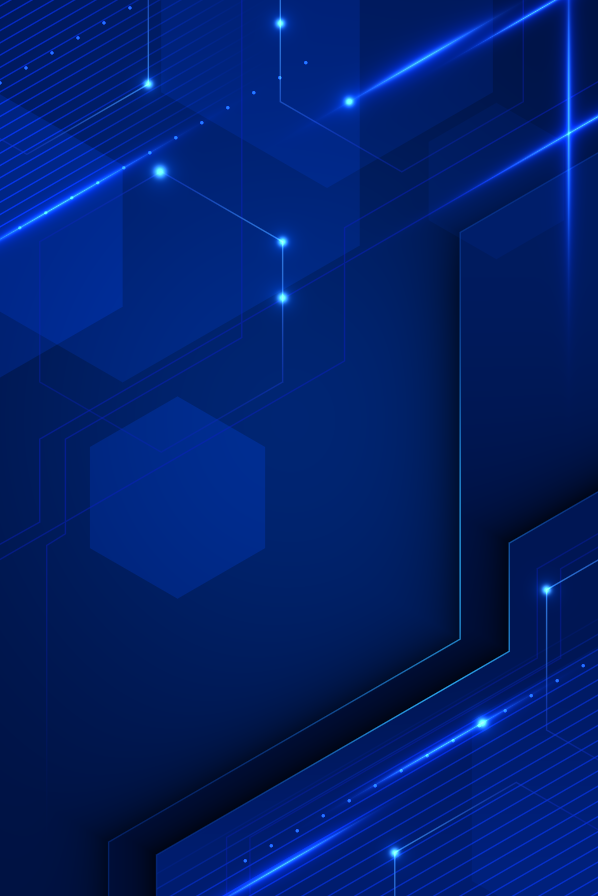
Reproduce this background procedurally as a Shadertoy shader.

```glsl
const vec2 ALONG = vec2(0.866, -0.5);   // shared diagonal, rising to the right
const vec2 ACROSS = vec2(0.5, 0.866);
const vec3 LINE_BLUE = vec3(0.04, 0.12, 0.75);
const vec3 CYAN = vec3(0.16, 0.62, 0.9);
float pixel;

float fill(float d) { return clamp(0.5 - d / pixel, 0.0, 1.0); }
float stroke(float d) { return fill(abs(d) - 0.006); }

float hexagon(vec2 p, float apothem) {
    p = abs(p);
    return max(p.x, dot(p, ACROSS)) - apothem;
}

float segment(vec2 p, vec2 a, vec2 b) {
    vec2 ab = b - a;
    return length(p - a - ab * clamp(dot(p - a, ab) / dot(ab, ab), 0.0, 1.0));
}

// Region right of and below a corner
float wedge(vec2 p, vec2 corner) {
    return max(corner.x - p.x, dot(corner - p, ACROSS));
}

float steppedPanel(vec2 p, vec2 upper, vec2 lower) {
    return min(wedge(p, upper), wedge(p, lower));
}

vec3 streak(vec2 p, vec2 centre, vec2 dir, float reach, float width) {
    vec2 q = p - centre;
    float along = dot(q, dir) / reach;
    float across = abs(dot(q, vec2(-dir.y, dir.x)));
    float fade = exp(-along * along);
    return fade * (vec3(0.0, 0.1, 0.75) * exp(-across / width)
        + vec3(0.3, 0.65, 0.6) * fade * exp(-across / (width * 0.22)));
}

vec3 spark(vec2 p, vec2 centre, float size) {
    float r = length(p - centre) / size;
    return vec3(0.5, 0.85, 0.8) * exp(-r * r * 5.0) + vec3(0.0, 0.25, 0.7) * exp(-r * 1.7);
}

vec3 dotRow(vec2 p, vec2 start, float last) {
    float along = dot(p - start, ALONG);
    float id = clamp(round(along / 0.257), 0.0, last);
    float r = length(p - start - ALONG * id * 0.257);
    return vec3(0.15, 0.35, 0.9) * fill(r - 0.014);
}

float stripes(float height, float gap) {
    return stroke((fract(height / gap) - 0.5) * gap * 0.866);
}

vec3 hexTint(vec2 p, vec2 centre, float apothem, float strength) {
    return vec3(0.0, 0.035, 0.13) * strength * fill(hexagon(p - centre, apothem));
}

void mainImage(out vec4 fragColor, in vec2 fragCoord) {
    // Canvas is 5.12 units wide, measured downward from the top
    vec2 p = vec2(fragCoord.x, iResolution.y - fragCoord.y) * 5.12 / iResolution.x;
    pixel = 5.12 / iResolution.x;
    float height = p.y + p.x * 0.577;

    // Backdrop and translucent hexagons
    vec2 q = (p - vec2(2.5, 3.6)) / vec2(2.7, 2.9);
    vec3 color = mix(vec3(0.0, 0.065, 0.25), vec3(0.0, 0.145, 0.45), exp(-dot(q, q)));
    color += hexTint(p, vec2(1.05, 0.93), 2.03, 0.75);
    color += hexTint(p, vec2(0.0, 2.02), 1.05, 0.9);
    color += hexTint(p, vec2(2.8, -0.03), 1.42, 0.6);
    color += hexTint(p, vec2(1.52, 4.26), 0.75, 0.95);
    color += vec3(0.02, 0.06, 0.4) * stripes(height, 0.105)
        * fill(height - 2.0) * smoothstep(2.4, 0.2, p.x);

    // Faint bent traces
    float trace = min(segment(p, vec2(2.07, 0.0), vec2(2.07, 2.89)), segment(p, vec2(2.07, 2.89), vec2(0.56, 3.76)));
    trace = min(trace, min(segment(p, vec2(0.56, 3.76), vec2(0.56, 4.57)), segment(p, vec2(0.56, 4.57), vec2(0.4, 4.67))));
    trace = min(trace, min(segment(p, vec2(0.4, 4.67), vec2(0.4, 7.4)), segment(p, vec2(0.34, 3.76), vec2(0.34, 4.47))));
    trace = min(trace, min(segment(p, vec2(0.34, 4.47), vec2(0.0, 4.66)), segment(p, vec2(5.12, 1.0), vec2(0.34, 3.76))));
    trace = min(trace, min(segment(p, vec2(2.95, 1.95), vec2(2.95, 3.09)), segment(p, vec2(2.95, 3.09), vec2(0.0, 4.79))));
    trace = min(trace, segment(p, vec2(2.95, 1.95), vec2(5.12, 0.7)));
    color = mix(color, LINE_BLUE, stroke(trace) * 0.5 * smoothstep(7.4, 4.0, p.y));

    // Rear panel with its shadow and lit rim
    float rear = steppedPanel(p, vec2(3.94, 1.99), vec2(0.93, 7.21));
    color *= 1.0 - 0.55 * exp(-max(rear, 0.0) * 5.0) * smoothstep(1.0, 2.6, p.y);
    vec3 rearColor = mix(vec3(0.0, 0.105, 0.37), vec3(0.0, 0.06, 0.24), smoothstep(2.0, 6.0, p.y));
    color = mix(color, rearColor, fill(rear));
    color += hexTint(p, vec2(4.25, 1.55), 0.58, 0.35);
    float rearLight = exp(-pow(length(p - vec2(3.94, 4.8)) / 1.9, 2.0));
    color = mix(color, mix(vec3(0.03, 0.2, 0.6), CYAN, rearLight), stroke(rear) * (0.55 + 0.45 * rearLight));

    // Front panel with stripes and nested outlines
    float front = steppedPanel(p, vec2(4.36, 4.65), vec2(1.34, 7.32));
    color *= 1.0 - 0.7 * exp(-max(front, 0.0) * 5.0) * fill(rear);
    vec3 frontColor = mix(vec3(0.0, 0.085, 0.33), vec3(0.0, 0.11, 0.43), smoothstep(5.5, 7.5, p.y));
    frontColor += hexTint(p, vec2(5.24, 6.85), 1.2, 0.4);
    frontColor += vec3(0.02, 0.06, 0.32) * stripes(height, 0.13) * smoothstep(8.1, 8.7, height);
    float nested = min(abs(steppedPanel(p, vec2(4.6, 4.87), vec2(1.94, 7.17))),
        abs(steppedPanel(p, vec2(4.8, 4.87), vec2(2.14, 7.17))));
    frontColor = mix(frontColor, LINE_BLUE, stroke(nested) * 0.35);
    color = mix(color, frontColor, fill(front));
    float frontLight = exp(-pow(length(p - vec2(3.8, 5.9)) / 1.5, 2.0));
    color = mix(color, mix(vec3(0.03, 0.2, 0.6), CYAN, frontLight), stroke(front) * (0.55 + 0.45 * frontLight));

    // Equal hexagon outlines, brightest near their nodes
    vec2 centres[5] = vec2[5](vec2(1.38, 2.67), vec2(3.44, 0.27), vec2(0.23, 0.12), vec2(5.72, 5.65), vec2(4.42, 7.9));
    vec2 nodes[5] = vec2[5](vec2(2.42, 2.07), vec2(2.4, 0.2), vec2(1.27, 0.72), vec2(4.68, 5.05), vec2(3.38, 7.3));
    for (int i = 0; i < 5; i++) {
        float lit = exp(-pow(length(p - nodes[i]) / 1.05, 2.0));
        color = mix(color, mix(LINE_BLUE, vec3(0.2, 0.5, 0.9), lit),
            stroke(hexagon(p - centres[i], 1.04)) * (0.35 + 0.5 * lit));
        color += spark(p, nodes[i], 0.08);
    }
    color += spark(p, vec2(1.37, 1.47), 0.11) + spark(p, vec2(2.42, 2.55), 0.09);
    color += spark(p, vec2(2.99, 0.87), 0.08) + spark(p, vec2(4.13, 6.19), 0.09);

    // Light streaks and dotted rows
    color += streak(p, vec2(0.5, 1.76), ALONG, 0.95, 0.045);
    color += streak(p, vec2(3.6, 0.52), ALONG, 0.7, 0.07);
    color += streak(p, vec2(4.6, 0.09), ALONG, 0.6, 0.04);
    color += streak(p, vec2(5.1, 1.01), ALONG, 1.1, 0.045);
    color += streak(p, vec2(3.8, 6.38), ALONG, 0.75, 0.045);
    color += streak(p, vec2(2.4, 7.42), ALONG, 0.75, 0.05);
    color += streak(p, vec2(4.87, 0.95), vec2(0.0, 1.0), 1.2, 0.045);
    color += dotRow(p, vec2(0.0, 0.71), 5.0) + dotRow(p, vec2(0.17, 1.95), 11.0) + dotRow(p, vec2(2.1, 7.37), 13.0);

    fragColor = vec4(clamp(color, 0.0, 1.0), 1.0);
}
```
